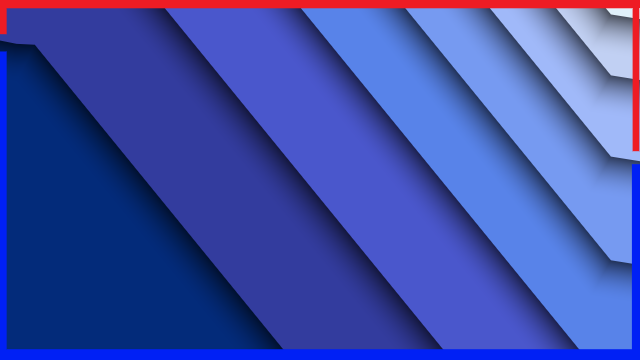
Give the GLSL for this background, as a Shadertoy shader.

```glsl
// Stacked paper sheets in blue tones, each with a slanted, kinked lower edge
// that drops a soft shadow on the sheet beneath, inside a red and blue frame.
// Sheets are signed distances painted back to front; the frame is boxes.

const int SHEETS = 7;
const float TOP = 0.977;          // height where slanted edges meet the frame
const float SLOPE = 1.226;        // steepness of the slanted edges
const float LEFT_KNEE = 0.104;
const float RIGHT_KNEE = 1.697;
const float SHADOW_REACH = 0.115;
const float SHADOW_DEPTH = 0.62;

const vec3 NAVY = vec3(0.012, 0.168, 0.48);
const vec3 RED = vec3(0.933, 0.11, 0.14);
const vec3 BLUE = vec3(0.0, 0.125, 0.96);

// Signed distance to a falling line through a point, positive above it
float aboveLine(vec2 p, vec2 through, float slope) {
    return dot(p - through, normalize(vec2(slope, 1.0)));
}

// Point of a slanted edge at a given x
vec2 edgePoint(float x, float start) {
    return vec2(x, TOP - SLOPE * (x - start));
}

// Slanted edge that flattens beyond both knees, positive inside the sheet
float sheetDistance(vec2 p, float start) {
    float slant = aboveLine(p, vec2(start, TOP), SLOPE);
    float leftPart = aboveLine(p, edgePoint(LEFT_KNEE, start), 0.2);
    float rightPart = aboveLine(p, edgePoint(RIGHT_KNEE, start), 0.16);
    // Soften the left knee by a shallower cut
    leftPart = min(leftPart, aboveLine(p, vec2(0.046, edgePoint(LEFT_KNEE, start).y + 0.0116), 0.05));
    return min(max(slant, leftPart), rightPart);
}

// Darkening factor outside a sheet
float shadow(float d) {
    float fade = 1.0 - clamp(-d / SHADOW_REACH, 0.0, 1.0);
    return 1.0 - SHADOW_DEPTH * fade * fade;
}

// Antialiased coverage from a signed distance, positive inside
float coverage(float d, float pixel) {
    return clamp(d / pixel + 0.5, 0.0, 1.0);
}

float boxMask(vec2 p, vec2 low, vec2 high, float pixel) {
    vec2 inside = min(p - low, high - p);
    return coverage(min(inside.x, inside.y), pixel);
}

void mainImage(out vec4 fragColor, in vec2 fragCoord) {
    float pixel = 1.0 / iResolution.y;
    vec2 p = fragCoord * pixel;
    float right = iResolution.x * pixel;

    float starts[SHEETS] = float[](0.014, 0.458, 0.836, 1.126, 1.361, 1.545, 1.683);
    vec3 tones[SHEETS] = vec3[](
        vec3(0.20, 0.235, 0.62), vec3(0.29, 0.34, 0.80),
        vec3(0.345, 0.515, 0.915), vec3(0.463, 0.604, 0.945),
        vec3(0.627, 0.725, 0.976), vec3(0.757, 0.816, 0.953),
        vec3(0.88, 0.94, 0.98));

    // Sheets, back to front
    vec3 color = NAVY;
    for (int i = 0; i < SHEETS; i++) {
        float d = sheetDistance(p, starts[i]);
        color = mix(color * shadow(d), tones[i], coverage(d, pixel));
    }

    // Frame: blue below, red above, with a gap on each side
    float blue = boxMask(p, vec2(-1.0), vec2(right + 1.0, 0.03), pixel);
    blue = max(blue, boxMask(p, vec2(-1.0), vec2(0.0185, 0.857), pixel));
    blue = max(blue, boxMask(p, vec2(right - 0.0225, -1.0), vec2(right + 1.0, 0.544), pixel));
    float red = boxMask(p, vec2(-1.0, TOP), vec2(right + 1.0, 2.0), pixel);
    red = max(red, boxMask(p, vec2(-1.0, 0.905), vec2(0.0185, 2.0), pixel));
    red = max(red, boxMask(p, vec2(right - 0.0205, 0.58), vec2(right - 0.002, 2.0), pixel));
    color = mix(color, BLUE, blue);
    color = mix(color, RED, red);

    fragColor = vec4(color, 1.0);
}
```
